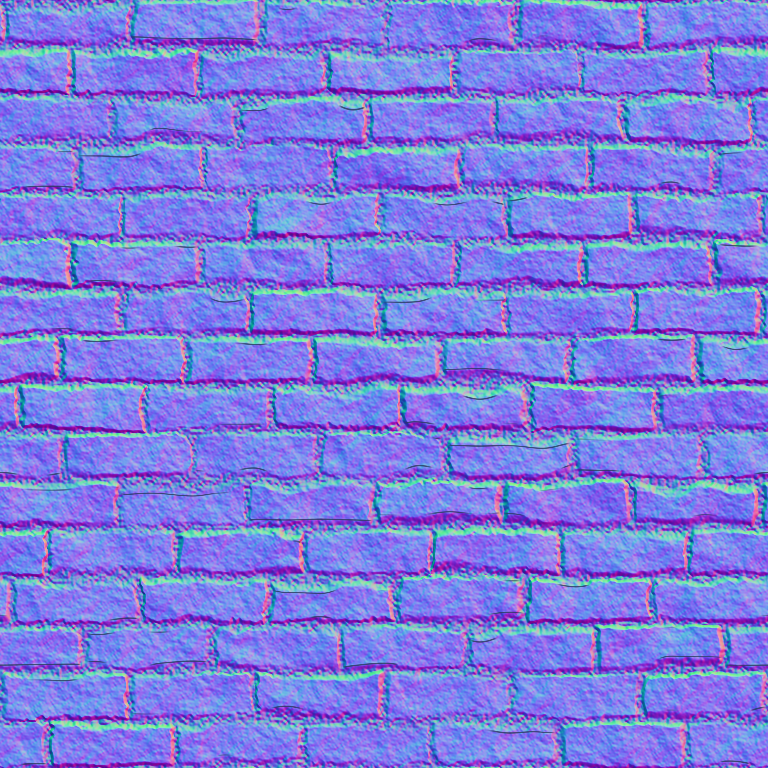
This texture map is drawn by a Shadertoy shader. Its source:

```glsl
// Tangent-space normal map of a rough brick wall: 16 courses of 6 bricks.
// A tileable height field (bevelled bricks, sandy joints, stony relief) is
// differentiated numerically, then the slope is encoded as a colour.

#define ROWS 16.0          // courses; one course is one unit high
#define COLUMNS 6.0        // bricks per course
#define BRICK_DEPTH 0.105  // mean height of a brick above its joint
#define BEVEL_MIN 0.07
#define BEVEL_MAX 0.20
#define WAVINESS 0.10      // wander of the courses
#define RAGGEDNESS 0.055   // crumbling of the brick edges
#define RELIEF 0.075       // coarsest bump height
#define RELIEF_GAIN 0.59   // bump height kept per octave
#define JOINT_GRIT 0.075   // bump height of the sand in the joints
#define CREASE_WIDTH 0.024
#define SLOPE_STEP 0.035   // spacing of the height samples

// Horizontal shift of each course from the top, in 1/128 of a brick
const float SHIFT[16] = float[16](
    4.0, 70.0, 112.0, 77.0, 122.0, 72.0, 122.0, 58.0,
    17.0, 63.0, 119.0, 48.0, 12.0, 84.0, 0.0, 48.0);

float hash(vec2 cell) {
    vec3 q = fract(cell.xyx * 0.1031);
    q += dot(q, q.yzx + 33.33);
    return fract((q.x + q.y) * q.z);
}

// Value noise that wraps at the canvas borders
float noise(vec2 p, vec2 frequency, float seed) {
    vec2 s = p * frequency;
    vec2 cell = floor(s), f = fract(s), period = ROWS * frequency;
    f = f * f * (3.0 - 2.0 * f);
    vec2 a = mod(cell, period) + seed;
    vec2 b = mod(cell + 1.0, period) + seed;
    return mix(mix(hash(a), hash(vec2(b.x, a.y)), f.x),
               mix(hash(vec2(a.x, b.y)), hash(b), f.x), f.y);
}

// Stony bumps, centred on zero; the whole-number turn keeps them tileable
float relief(vec2 p) {
    const mat2 TURN = mat2(1.0, 2.0, -2.0, 1.0);
    float sum = 0.0, height = RELIEF;
    for (int octave = 0; octave < 4; octave++) {
        sum += height * (noise(p, vec2(2.0), 11.0 * float(octave)) - 0.5);
        height *= RELIEF_GAIN;
        p = TURN * p;
    }
    return sum;
}

// x: plateau from 0 to 1, y: lift of this brick, z: crease on the long edges
vec3 brick(vec2 p) {
    vec2 wander = vec2(noise(p, vec2(2.0), 71.0), noise(p, vec2(1.0), 83.0));
    p += WAVINESS * (wander - 0.5);

    float row = mod(floor(p.y), ROWS);
    float width = ROWS / COLUMNS;
    float x = p.x / width - SHIFT[int(ROWS - 1.0 - row)] / 128.0;
    vec2 id = vec2(mod(floor(x), COLUMNS), row);
    vec2 q = vec2(fract(x) * width, fract(p.y));

    // Distances and random shape of the left, right, bottom and top edges
    vec4 edge = vec4(q.x, width - q.x, q.y, 1.0 - q.y);
    vec4 random = vec4(hash(id + 17.0), hash(id + 31.0),
                       hash(id + 47.0), hash(id + 63.0));
    vec2 chip = vec2(noise(p, vec2(1.5, 1.0), 97.0),
                     noise(p, vec2(1.5, 1.0), 109.0));
    float ragged = noise(p, vec2(13.0), 121.0) + noise(p, vec2(6.0), 127.0) - 1.0;
    ragged *= RAGGEDNESS * (0.4 + 1.2 * noise(p, vec2(1.0), 163.0));
    vec4 margin = 0.015 + vec4(0.02, 0.02, 0.10 * chip * chip) * random;
    vec4 bevel = mix(vec4(BEVEL_MIN), vec4(BEVEL_MAX), random);
    bevel *= vec4(0.65, 0.65, 0.6 + 0.9 * chip);

    vec4 ramp = smoothstep(margin, margin + bevel, edge + ragged);
    float plateau = min(ramp.x, ramp.y) * min(ramp.z, ramp.w);

    // Broken cracks where the long bevels meet the face
    vec2 gap = abs(edge.zw - margin.zw - bevel.zw);
    vec2 crack = 1.0 - smoothstep(vec2(0.2), vec2(1.0), gap / CREASE_WIDTH);
    crack *= smoothstep(vec2(0.58), vec2(0.75), chip)
           * step(vec2(0.6), random.yx) * ramp.x * ramp.y;
    float lift = mix(0.4, 1.6, hash(id + 79.0));
    return vec3(plateau, lift, max(crack.x, crack.y));
}

float wallHeight(vec2 p) {
    vec3 block = brick(p);
    // Mortar fills some stretches more than others
    float depth = BRICK_DEPTH * mix(0.4, 1.6, noise(p, vec2(1.0), 151.0));
    float sand = noise(p, vec2(17.0), 139.0) - 0.5;
    return relief(p) + depth * block.x * block.y
         + JOINT_GRIT * sand * (1.0 - block.x);
}

void mainImage(out vec4 fragColor, in vec2 fragCoord) {
    vec2 p = fragCoord / iResolution.xy * ROWS;
    vec2 e = vec2(0.5 * SLOPE_STEP, 0.0);

    // Central differences give the slope
    vec2 slope = vec2(wallHeight(p + e.xy) - wallHeight(p - e.xy),
                      wallHeight(p + e.yx) - wallHeight(p - e.yx)) / SLOPE_STEP;
    vec3 normal = normalize(vec3(-slope, 1.0));
    vec3 color = (0.5 + 0.5 * normal) * vec3(1.0, 1.0, 0.95);

    // Joints are a little darker, sharp creases much darker
    vec3 block = brick(p);
    color *= 1.0 - 0.08 * (1.0 - block.x);
    color = mix(color, vec3(0.16, 0.22, 0.36), 0.8 * block.z);
    fragColor = vec4(color, 1.0);
}
```
